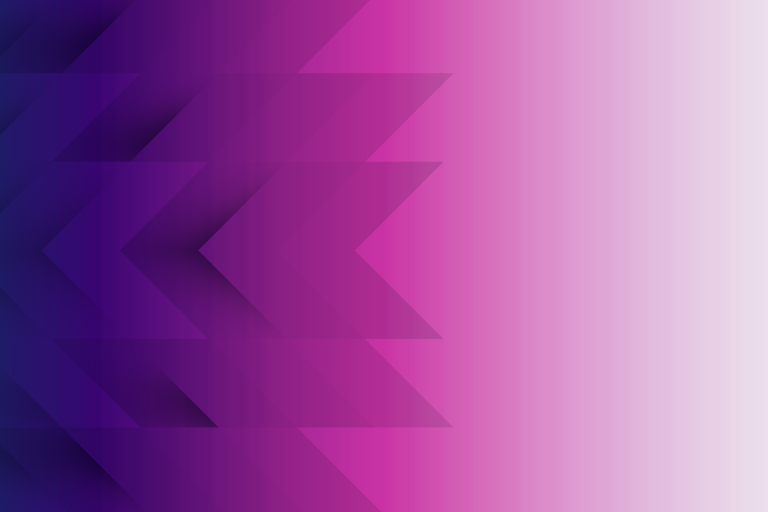
This background is drawn by a WebGL 2 fragment shader. Its source:

```glsl
#version 300 es
precision highp float;

uniform vec2 u_resolution;
out vec4 fragColor;

#define AXIS_Y 0.511
#define BAND_HEIGHT 0.173
#define STRIPE_WIDTH 0.153
#define FOLD_X 0.387
#define BAND_SHIFT 0.306
#define STRIPE_TONE 0.13
#define SHADOW_DEPTH 0.42
#define STREAK_AMOUNT 0.012

// Horizontal sweep from indigo through magenta to pale lilac
const vec3 SWEEP[9] = vec3[9](
  vec3(0.13, 0.11, 0.42), vec3(0.23, 0.02, 0.46), vec3(0.43, 0.08, 0.53),
  vec3(0.65, 0.15, 0.59), vec3(0.79, 0.20, 0.645), vec3(0.84, 0.42, 0.73),
  vec3(0.87, 0.61, 0.82), vec3(0.89, 0.76, 0.88), vec3(0.925, 0.88, 0.925));

vec3 sweepColor(float x) {
  float t = clamp(x, 0.0, 1.0) * 8.0;
  int i = min(int(t), 7);
  return mix(SWEEP[i], SWEEP[i + 1], t - float(i));
}

float hash(float n) {
  return fract(sin(n * 91.7) * 4375.5);
}

float softStep(float d, float width) {
  return smoothstep(-width, width, d);
}

// Darkness of the chevron stripes inside one horizontal band
float bandShade(vec2 p, float band, float pixel) {
  float side = p.y - AXIS_Y;
  float arm = abs(side);
  float q = (FOLD_X - band * BAND_SHIFT - p.x + arm) / STRIPE_WIDTH;
  float blur = pixel / STRIPE_WIDTH;

  // Each fold shadow gathers around one place along its arm
  float center = band * (side > 0.0 ? 0.225 : 0.315);
  if (band > 1.5) center = 0.41;
  float spread = band < 0.5 ? 0.11 : 0.065;
  float gather = exp(-pow((arm - center) / spread, 2.0));

  float shade = 0.0;
  for (int k = -3; k <= 5; k++) {
    float start = float(k);
    float inside = softStep(q - start, blur) * (1.0 - softStep(q - start - 1.0, blur));
    float tone = k < 0 ? STRIPE_TONE + 0.02 * (start + 2.0) : 0.04;
    if (k == -3 && band < 0.5) tone = 0.0;
    if (k == 0) tone = STRIPE_TONE;
    float depth = k == 0 ? 1.0 : k == 2 ? 0.55 : k == 3 ? 0.75 : 0.0;
    if (k == 1 && band > 1.5) depth = 0.7;
    float shadow = SHADOW_DEPTH * depth * gather * exp(-1.6 * max(q - start, 0.0));
    shade += inside * (tone + shadow);
  }
  return shade;
}

void main() {
  vec2 uv = gl_FragCoord.xy / u_resolution;
  vec2 p = uv * vec2(1.5, 1.0);
  float pixel = 0.8 / u_resolution.y;
  float arm = abs(p.y - AXIS_Y);

  // Three mirrored bands joined by smooth horizontal edges
  float shade = mix(bandShade(p, 0.0, pixel), bandShade(p, 1.0, pixel),
                    softStep(arm - BAND_HEIGHT, pixel));
  shade = mix(shade, bandShade(p, 2.0, pixel),
              softStep(arm - 2.0 * BAND_HEIGHT, pixel));

  // Faint vertical streaks
  float column = uv.x * 110.0;
  float streak = mix(hash(floor(column)), hash(floor(column) + 1.0),
                     smoothstep(0.0, 1.0, fract(column))) - 0.5;

  vec3 color = sweepColor(uv.x + streak * STREAK_AMOUNT);
  color *= 1.0 - shade * vec3(1.0, 1.0, 0.85);
  fragColor = vec4(color, 1.0);
}
```
